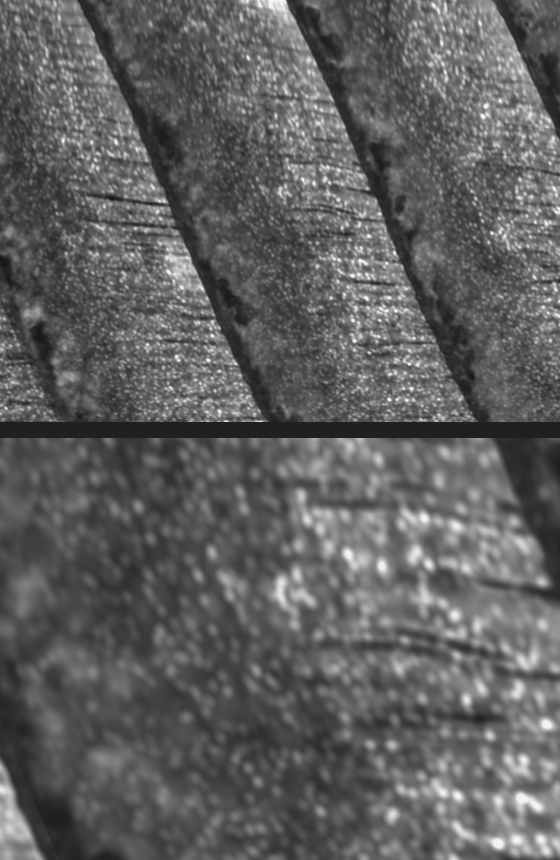
Top: the whole. Bottom: its middle third, enlarged.
Give the GLSL for this texture, as a WebGL 1 fragment shader.

```glsl
precision highp float;
// Grey gritty ridges split by slanting dark grooves, with cracks, pits and worn white edges.

uniform vec2 u_resolution;

float hash(vec2 p) {
  vec3 q = fract(p.xyx * vec3(0.1031, 0.103, 0.0973));
  q += dot(q, q.yzx + 33.33);
  return fract((q.x + q.y) * q.z);
}

float noise(vec2 p) {
  vec2 i = floor(p), f = fract(p);
  f = f * f * (3.0 - 2.0 * f);
  return mix(mix(hash(i), hash(i + vec2(1.0, 0.0)), f.x),
             mix(hash(i + vec2(0.0, 1.0)), hash(i + 1.0), f.x), f.y);
}

// Cellular grains: overlapping soft bumps, a few of them bright
float grains(vec2 p) {
  vec2 cell = floor(p);
  float sum = 0.0;
  for (int y = -1; y <= 1; y++) {
    for (int x = -1; x <= 1; x++) {
      vec2 c = cell + vec2(float(x), float(y));
      float d = length(c + vec2(hash(c + 200.0), hash(c + 317.0)) - p);
      float shine = hash(c + 451.0);
      sum += (1.0 - smoothstep(0.0, 0.95, d)) * shine * shine;
    }
  }
  return sum;
}

void main() {
  vec2 p = gl_FragCoord.xy / u_resolution.y;

  // Slanted coordinate: whole numbers lie on the grooves
  float bend = 0.012 * sin(p.y * 5.0 + 0.6);
  float u = (p.x - 0.187 - 0.467 * (1.0 - p.y) + bend) / 0.495;
  float strip = floor(u), across = fract(u);
  float line = floor(u + 0.5), offset = u - line;
  float blotch = 0.65 * noise(p * 11.0 + 40.0) + 0.35 * noise(p * 24.0 + 25.0);
  float ragged = 0.6 * noise(p * 38.0 + 70.0) + 0.4 * noise(p * 85.0 + 10.0);

  // Broad shading from the dull shoulder through a dark valley to the lit face
  float face = smoothstep(0.3, 0.72, across + 0.16 * (blotch - 0.5));
  float shoulder = 1.0 - smoothstep(0.12, 0.42, across);
  float tone = 0.285 + 0.215 * face + 0.06 * shoulder;
  tone *= mix(0.86, 1.08, p.x / 1.33) * (0.85 + 0.3 * blotch);
  tone += 0.09 * smoothstep(0.78, 0.95, across) * smoothstep(0.2, 1.0, p.y);

  // Fine grit, leaning and stretched toward the top, clumped into patches
  vec2 lean = vec2(p.x + 0.22 * p.y, p.y * (1.15 - 0.32 * p.y));
  float clump = noise(lean * vec2(60.0, 45.0) + 33.0);
  float grit = 0.72 + 0.7 * grains(lean * 135.0 + 20.0) * (0.6 + 0.8 * clump);
  grit += 0.34 * (noise(lean * 110.0 + 90.0) - 0.5) + 0.28 * (clump - 0.5) + 0.1;
  float blur = max(0.6 * shoulder, 0.55 * smoothstep(0.75, 0.97, across) * p.y);
  tone *= mix(grit, 1.0, blur);

  // Soft mottling on the shoulder
  float mottle = 0.55 * grains(p * 34.0 + 60.0) + 0.35 * grains(p * 70.0 + 30.0);
  tone += shoulder * (0.3 * mottle - 0.06) * (strip < 0.0 ? 1.5 : 1.0);

  // Nearly level wrinkles on the lit face
  float flow = p.y * (1.0 + 0.11 * across) + 0.37 * strip
             + 0.018 * noise(p * vec2(8.0, 18.0) + 50.0) + 0.004 * ragged;
  float lower = 1.0 - smoothstep(0.5, 0.9, p.y);
  tone *= 1.0 + 0.13 * face * (0.4 + 0.6 * lower) * sin(flow * 190.0 + 4.0 * blotch);

  // Two layers of broken cracks: few strong ones, many faint ones
  for (int i = 0; i < 2; i++) {
    float k = float(i);
    float rows = flow * (17.0 + 16.0 * k) + 0.4 * k;
    float row = floor(rows);
    float chance = hash(vec2(row + 90.0 + 40.0 * k, strip + 12.0));
    float middle = 0.3 + 0.4 * hash(vec2(row + 30.0, strip + 80.0 + k));
    float crack = 1.0 - smoothstep(0.0, 0.16 + 0.12 * k, abs(fract(rows) - middle));
    crack *= smoothstep(0.3, 0.55, across - 0.2 * chance) * smoothstep(0.1, 0.7, chance);
    crack *= smoothstep(0.15, 0.6, noise(vec2(p.x * 22.0 + 9.0 * row, row + k)));
    tone *= 1.0 - (0.65 - 0.2 * k) * crack * (0.3 + 0.7 * lower) * (0.5 + 0.6 * ragged);
  }

  // Crumbling black pits beside the groove
  float pits = smoothstep(0.5, 0.72, 0.7 * noise(p * 19.0 + 15.0) + 0.4 * ragged);
  pits *= smoothstep(0.02, 0.06, across) * (1.0 - smoothstep(0.07, 0.2, across));
  tone *= 1.0 - 0.6 * pits;

  // White worn patches, each strip's lying higher than the last
  float patchY = p.y - 0.37 - 0.64 * (strip + 1.0);
  float worn = exp(-patchY * patchY * 330.0);
  worn *= smoothstep(0.8, 0.92, across + 0.1 * (ragged - 0.5));
  tone += worn * (0.2 + 0.4 * noise(vec2(u * 75.0, p.y * 12.0)));

  // Dark groove: crisp on the left, crumbling on the right
  float edge = 0.02 * (ragged - 0.5);
  float groove = smoothstep(-0.038, -0.02, offset + edge)
               * (1.0 - smoothstep(0.01, 0.07, offset + 3.0 * edge));
  float depth = line < 0.0 ? 0.6 : 0.92;
  tone = mix(tone, 0.1 + 0.1 * grit * ragged, groove * depth);

  gl_FragColor = vec4(vec3(clamp(tone, 0.05, 0.95)), 1.0);
}
```
